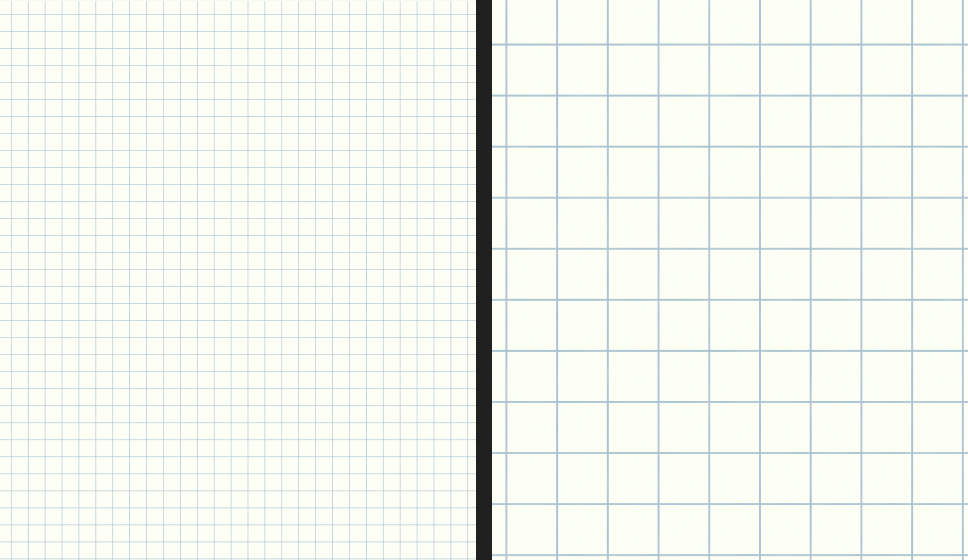
Left: the whole. Right: its middle third, enlarged.
Reproduce this pattern procedurally as a Shadertoy shader.

```glsl
// Squared writing paper: a grid of hairline blue rules on warm ivory stock.
// Each rule is a repeated distance, box-filtered over one pixel, and its ink
// strength drifts slightly from rule to rule and along its length.

const vec3 PAPER = vec3(0.99, 1.0, 0.96);
const vec3 INK_ACROSS = vec3(0.67, 0.77, 0.82);
const vec3 INK_DOWN = vec3(0.68, 0.75, 0.83);
const vec3 EDGE_SHADE = vec3(0.965, 0.975, 0.95);

// All lengths are fractions of the canvas height.
const vec2 CELL = vec2(0.03019, 0.03039);
const vec2 FIRST_RULE = vec2(0.02018, 0.00195);
const float RULE_WIDTH = 0.00117;
const float TOP_MARGIN = 0.0022;

float hash(vec2 p) {
    vec3 q = fract(p.xyx * 0.1031);
    q += dot(q, q.yzx + 33.33);
    return fract((q.x + q.y) * q.z);
}

// Smooth variation along one numbered rule.
float noiseAlong(float t, float id) {
    float i = floor(t);
    float f = fract(t);
    return mix(hash(vec2(i, id)), hash(vec2(i + 1.0, id)), f * f * (3.0 - 2.0 * f));
}

// Share of a pixel that a band of the given width covers.
float bandCoverage(float dist, float width, float pixel) {
    float low = max(dist - 0.5 * pixel, -0.5 * width);
    float high = min(dist + 0.5 * pixel, 0.5 * width);
    return max(high - low, 0.0) / pixel;
}

// Ink laid down by equally spaced rules; "along" runs down their length.
float ruleInk(float across, float along, float first, float cell, float pixel, float seed) {
    float k = (across - first) / cell;
    float id = floor(k + 0.5);
    float dist = (k - id) * cell;
    float strength = 0.88 + 0.12 * hash(vec2(id, seed));
    strength *= 0.92 + 0.16 * noiseAlong(along * 90.0, id + seed);
    return min(bandCoverage(dist, RULE_WIDTH, pixel) * strength, 1.0);
}

void mainImage(out vec4 fragColor, in vec2 fragCoord) {
    float pixel = 1.0 / iResolution.y;
    vec2 p = fragCoord * pixel;

    // Paper with a barely visible grain
    vec3 color = PAPER + 0.004 * (hash(floor(p * 512.0)) - 0.5);

    // Rules across, then rules down
    float acrossInk = ruleInk(p.y, p.x, FIRST_RULE.y, CELL.y, pixel, 17.0);
    float downInk = ruleInk(p.x, p.y, FIRST_RULE.x, CELL.x, pixel, 71.0);
    color = mix(color, INK_ACROSS, acrossInk);
    color = mix(color, INK_DOWN, downInk);

    // Unruled, faintly shaded strip along the top edge
    float strip = bandCoverage(p.y - 1.0, 2.0 * TOP_MARGIN, pixel);
    color = mix(color, EDGE_SHADE, strip);

    fragColor = vec4(color, 1.0);
}
```
